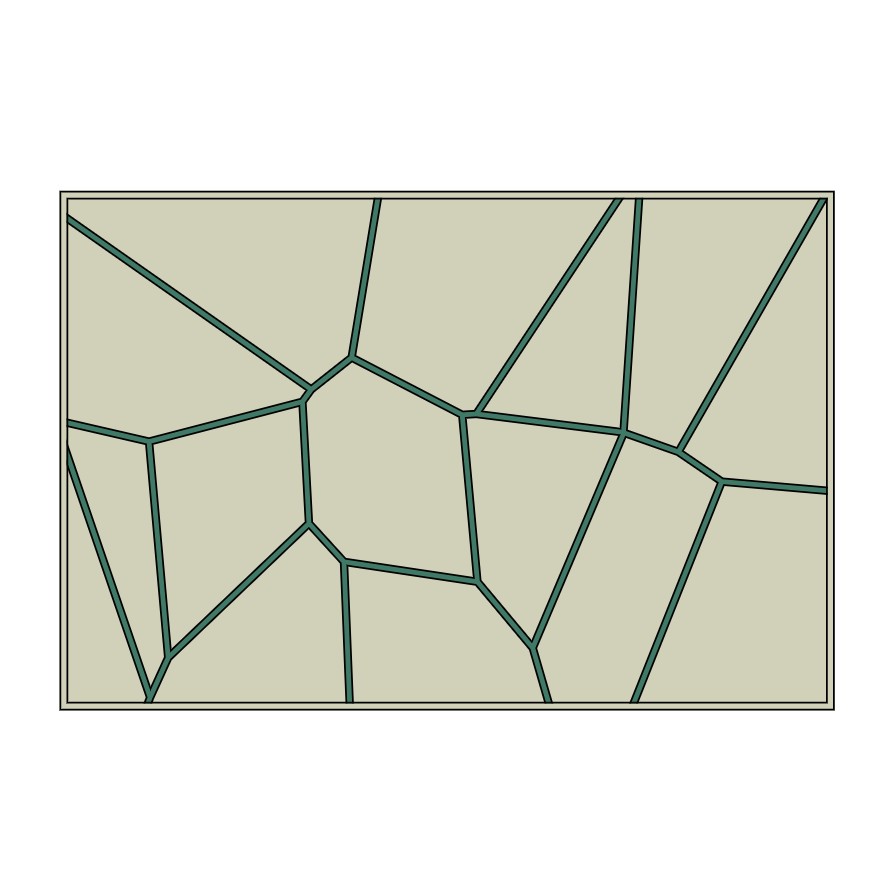
Give the GLSL for this pattern, as a Shadertoy shader.

```glsl
// Framed panel split into irregular Voronoi cells by outlined green strips, on a white ground.

const vec3 WHITE = vec3(1.0);
const vec3 STONE = vec3(0.82, 0.82, 0.73);
const vec3 INK   = vec3(0.0);
const vec3 GREEN = vec3(0.25, 0.48, 0.40);

const float UNIT = 1.0 / 512.0;                      // thin line width
const vec2 PANEL_CENTER = vec2(255.5, 254.5) * UNIT;
const vec2 PANEL_HALF   = vec2(221.5, 148.5) * UNIT;
const float FRAME_INSET = 4.0 * UNIT;
const float STRIP_HALF  = 0.0027;                    // half width of the green core
const ivec2 GRID = ivec2(5, 3);                      // sites across and up the panel
const float JITTER = 1.2;                            // site scatter in grid cells

vec2 hash2(vec2 p) {
    vec2 q = vec2(dot(p, vec2(127.1, 311.7)), dot(p, vec2(269.5, 183.3)));
    return fract(sin(q) * 43758.5453);
}

// Signed distance to a box, negative inside
float boxDistance(vec2 p, vec2 halfSize) {
    vec2 d = abs(p) - halfSize;
    return length(max(d, 0.0)) + min(max(d.x, d.y), 0.0);
}

// Coverage of the region where the distance is negative
float cover(float distance, float pixel) {
    return clamp(0.5 - distance / pixel, 0.0, 1.0);
}

// Coverage of a line lying just inside a boundary
float innerLine(float distance, float width, float pixel) {
    return cover(distance, pixel) - cover(distance + width, pixel);
}

// Scattered site of one grid cell, relative to the panel centre
vec2 sitePosition(int index, ivec2 grid, vec2 halfSize, float jitter) {
    vec2 cell = vec2(index % grid.x, index / grid.x);
    vec2 offset = 0.5 + (hash2(cell + 3.0) - 0.5) * jitter;
    return ((cell + offset) / vec2(grid) * 2.0 - 1.0) * halfSize;
}

// Distance to the nearest border between two cells
float cellBorder(vec2 p, ivec2 grid, vec2 halfSize, float jitter) {
    int count = grid.x * grid.y;
    int nearest = 0;
    float best = 1e5;
    for (int i = 0; i < count; i++) {
        float d = distance(p, sitePosition(i, grid, halfSize, jitter));
        if (d < best) { best = d; nearest = i; }
    }
    vec2 home = sitePosition(nearest, grid, halfSize, jitter);
    float border = 1e5;
    for (int i = 0; i < count; i++) {
        if (i == nearest) continue;
        vec2 other = sitePosition(i, grid, halfSize, jitter);
        border = min(border, dot((home + other) * 0.5 - p, normalize(other - home)));
    }
    return border;
}

void mainImage(out vec4 fragColor, in vec2 fragCoord) {
    vec2 p = fragCoord / iResolution.xy - PANEL_CENTER;
    float pixel = 1.0 / min(iResolution.x, iResolution.y);
    float outer = boxDistance(p, PANEL_HALF);
    float inner = boxDistance(p, PANEL_HALF - FRAME_INSET);

    // Strips with dark outlines, kept inside the inner frame
    float border = cellBorder(p, GRID, PANEL_HALF - FRAME_INSET, JITTER);
    vec3 strips = mix(STONE, INK, cover(border - STRIP_HALF - UNIT, pixel));
    strips = mix(strips, GREEN, cover(border - STRIP_HALF, pixel));

    // Ground, panel and double frame
    vec3 color = mix(WHITE, STONE, cover(outer, pixel));
    color = mix(color, strips, cover(inner, pixel));
    color = mix(color, INK, innerLine(outer, UNIT, pixel));
    color = mix(color, INK, innerLine(inner, UNIT, pixel));

    fragColor = vec4(color, 1.0);
}
```
